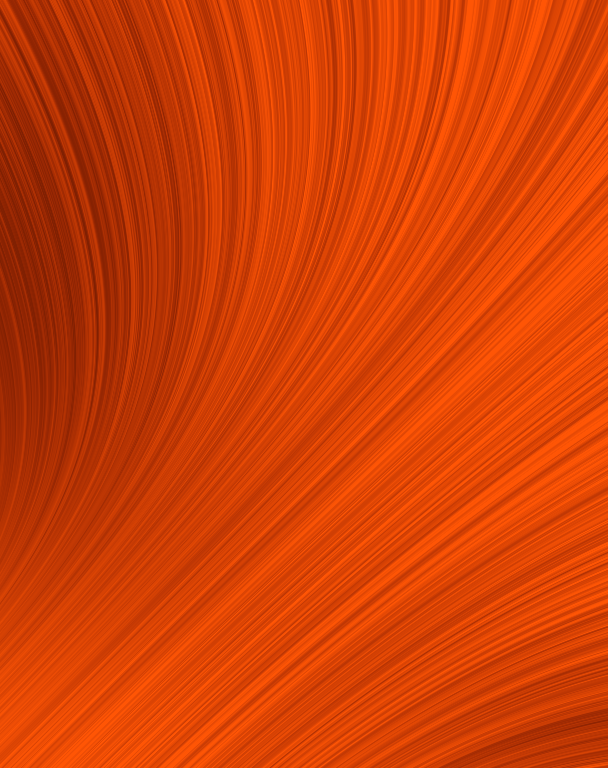
A Shadertoy shader for this background:

```glsl
// Draws glowing orange fibres that fan out from the lower left in bending curves.

const vec3 EMBER = vec3(0.50, 0.125, 0.008);   // darkest fibre
const vec3 FLAME = vec3(1.00, 0.335, 0.020);   // brightest fibre
const float GREEN_CURVE = 1.2;                 // keeps the middle tones red

const float SPREAD_BASE = 0.50;     // how fast all fibres fan out
const float SPREAD_GAIN = 0.45;     // extra fanning towards the upper left
const float SPREAD_RATE = 13.0;     // how sharply that extra fanning sets in
const float SPREAD_LOW = 5.0;       // extra fanning towards the lower right
const float UPWARD_DRIFT = 0.04;    // lift of the central fibre

const float LABEL_MIN = -0.65;      // search range of the fibre labels
const float LABEL_MAX = 0.45;
const int SEARCH_STEPS = 24;

const int OCTAVES = 5;
const float FIRST_FREQUENCY = 75.0;
const float FREQUENCY_STEP = 2.17;
const float FIRST_WEIGHT = 0.20;    // strength of the broadest stripes
const float WEIGHT_STEP = 1.55;     // finer stripes are stronger
const float CONTRAST = 0.55;

float hash(float n) {
    n = fract(n * 0.1031);
    n *= n + 33.33;
    return fract(n * (n + n));
}

float noise(float x) {
    float cell = floor(x);
    float f = fract(x);
    return mix(hash(cell), hash(cell + 1.0), f * f * (3.0 - 2.0 * f));
}

// Soft elliptical spot, 1 at its centre.
float spot(vec2 p, vec2 centre, vec2 radius) {
    vec2 d = (p - centre) / radius;
    return exp(-dot(d, d));
}

// Offset of a fibre from the diagonal, at a given distance along it.
float fibreOffset(float label, float along2) {
    float low = min(label, 0.0);
    float spread = SPREAD_BASE + SPREAD_GAIN * exp(SPREAD_RATE * label)
                 + SPREAD_LOW * low * low;
    return label * exp(spread * along2) + UPWARD_DRIFT * along2 * along2;
}

// Finds the fibre through a point by bisection.
float fibreLabel(vec2 p) {
    float along = (p.x + p.y) * 0.70711;
    float across = (p.y - p.x) * 0.70711;
    float low = LABEL_MIN;
    float high = LABEL_MAX;
    for (int i = 0; i < SEARCH_STEPS; i++) {
        float middle = 0.5 * (low + high);
        if (fibreOffset(middle, along * along) < across) low = middle;
        else high = middle;
    }
    return 0.5 * (low + high);
}

// Layered stripes, each layer fading out once finer than a pixel.
float stripes(float coordinate, float footprint) {
    float sum = 0.0;
    float frequency = FIRST_FREQUENCY;
    float weight = FIRST_WEIGHT;
    for (int i = 0; i < OCTAVES; i++) {
        float visible = 1.0 - smoothstep(0.8, 2.1, frequency * footprint);
        float layer = noise(coordinate * frequency + 317.0 * float(i + 1));
        sum += weight * visible * (layer - 0.5);
        frequency *= FREQUENCY_STEP;
        weight = min(weight * WEIGHT_STEP, 0.75);
    }
    return sum;
}

// Broad light and shade under the fibres.
float shading(vec2 p) {
    float tone = 0.71 + 0.15 * smoothstep(0.2, 0.8, p.x);
    tone -= 0.58 * spot(p, vec2(0.0, 0.66), vec2(0.24, 0.43));
    tone -= 0.46 * spot(p, vec2(0.85, -0.02), vec2(0.30, 0.20));
    tone += 0.24 * spot(p, vec2(0.05, 0.0), vec2(0.30, 0.22));
    return tone;
}

void mainImage(out vec4 fragColor, in vec2 fragCoord) {
    vec2 p = fragCoord / iResolution.y;
    float label = fibreLabel(p);

    // Even out the stripe width where the fibres fan strongly
    float coordinate = label + 0.04 * exp(SPREAD_RATE * label);
    float footprint = length(vec2(dFdx(coordinate), dFdy(coordinate)));
    float fibres = stripes(coordinate, footprint);

    // Shadowed crease along the central fibre
    float crease = exp(-pow(abs(label) / 0.003, 2.0)) * smoothstep(0.3, 0.9, p.y);

    float tone = clamp(shading(p) + CONTRAST * fibres - 0.12 * crease, 0.0, 1.0);
    vec3 blend = vec3(tone, pow(tone, GREEN_CURVE), tone);
    fragColor = vec4(mix(EMBER, FLAME, blend), 1.0);
}
```
